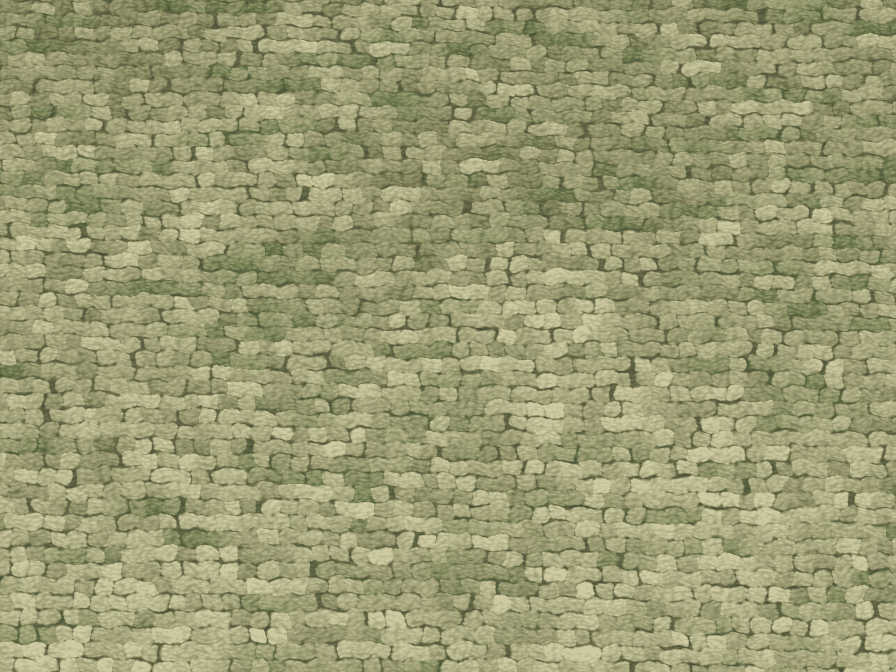
Give the GLSL for this texture, as a WebGL 2 fragment shader.

```glsl
#version 300 es
precision highp float;
// Coarse sage-green chenille weave: rows of soft tufts with shadowed gaps.
uniform vec2 u_resolution;
out vec4 fragColor;

float hash(vec2 p) {
  return fract(sin(dot(p, vec2(41.37, 289.13))) * 4375.85);
}

// Distance to the nearest scattered point, about 0 to 1.
float cellular(vec2 p) {
  vec2 cell = floor(p);
  float nearest = 2.0;
  for (int y = -1; y <= 1; y++)
    for (int x = -1; x <= 1; x++) {
      vec2 c = cell + vec2(x, y);
      vec2 d = c + vec2(hash(c), hash(c + 57.3)) - p;
      nearest = min(nearest, dot(d, d));
    }
  return sqrt(nearest);
}

// Layered sines drifting along one row, giving long runs of dyed yarn.
float yarnStreak(float x, float row) {
  float phase = 6.28 * hash(vec2(row, 3.7));
  float pace = 0.8 + 0.5 * hash(vec2(row, 8.1));
  return 0.5 * sin(x * 8.0 * pace + phase)
       + 0.35 * sin(x * 21.0 * pace + phase * 2.3)
       + 0.25 * sin(x * 47.0 + phase * 5.1);
}

// Broad uneven patches across the cloth.
float patches(vec2 p) {
  return 0.5 * sin(p.x * 5.1 + 3.0 * sin(p.y * 4.3) + 1.0)
       + 0.5 * sin(p.y * 11.0 - p.x * 3.2 + 1.5 * sin(p.x * 7.0));
}

vec3 yarnColour(float tone) {
  vec3 shadow = vec3(0.27, 0.285, 0.20);
  vec3 olive = vec3(0.485, 0.49, 0.335);
  vec3 straw = vec3(0.78, 0.77, 0.61);
  vec3 c = mix(shadow, olive, smoothstep(-0.1, 0.5, tone));
  return mix(c, straw, clamp((tone - 0.38) / 0.62, 0.0, 1.1));
}

void main() {
  vec2 p = gl_FragCoord.xy / u_resolution.y;

  // Slightly sagging rows, packed closer toward the top
  vec2 w = p;
  w.y += 0.012 * p.x + 0.003 * sin(p.x * 6.0 + p.y * 9.0)
       + 0.0012 * sin(p.x * 31.0 + p.y * 17.0);
  w += 0.0018 * vec2(sin(p.y * 173.0 + p.x * 41.0), sin(p.x * 139.0 + p.y * 67.0));
  vec2 grid = vec2(w.x * 35.0, w.y * 41.0 + 6.0 * w.y * w.y);

  // Fine pile and broken strands
  float pile = cellular(w * vec2(120.0, 190.0));
  float strand = cellular(w * vec2(75.0, 240.0) + 31.0);

  // Highest overlapping tuft
  float height = -1.0;
  float side = 0.0;
  vec2 tuft = vec2(0.0);
  for (int y = -1; y <= 1; y++) {
    float row = floor(grid.y) + float(y);
    float u = grid.x + 0.5 * mod(row, 2.0) + 0.6 * hash(vec2(row, 1.9));
    for (int x = -1; x <= 1; x++) {
      vec2 id = vec2(floor(u) + float(x), row);
      vec2 centre = id + 0.5 + vec2(0.36, 0.2) * (vec2(hash(id), hash(id + 17.0)) - 0.5);
      vec2 halfSize = vec2(0.43 + 0.3 * hash(id + 29.0), 0.45 + 0.12 * hash(id + 43.0));
      vec2 q = (vec2(u, grid.y) - centre) / halfSize;
      float h = 1.0 - pow(abs(q.x), 4.0) - pow(abs(q.y), 3.0);
      if (h > height) {
        height = h;
        side = q.y;
        tuft = id;
      }
    }
  }

  // Dye, light falloff and texture of each tuft
  float streak = yarnStreak(p.x, tuft.y);
  float tone = 0.80 - 0.22 * p.y + 0.15 * streak + 0.06 * patches(p);
  tone += 0.36 * (hash(tuft + 71.0) - 0.5) + 0.07 * side;
  tone += 0.30 * (0.45 - pile) + 0.26 * (0.45 - strand);

  // Shadowed gaps, deepest where four tufts meet
  float cover = smoothstep(-0.45, 0.5, height + 0.5 * (0.45 - pile));
  float gap = 0.10 + 0.25 * (0.5 - strand) + 0.12 * hash(tuft + 91.0);
  tone = mix(gap, tone, cover);

  // Greener cast in the darker runs of yarn
  vec3 colour = yarnColour(tone);
  float green = smoothstep(0.1, -0.8, streak) * smoothstep(0.8, 0.3, tone);
  colour += green * vec3(-0.025, 0.008, -0.012);
  fragColor = vec4(colour, 1.0);
}
```
